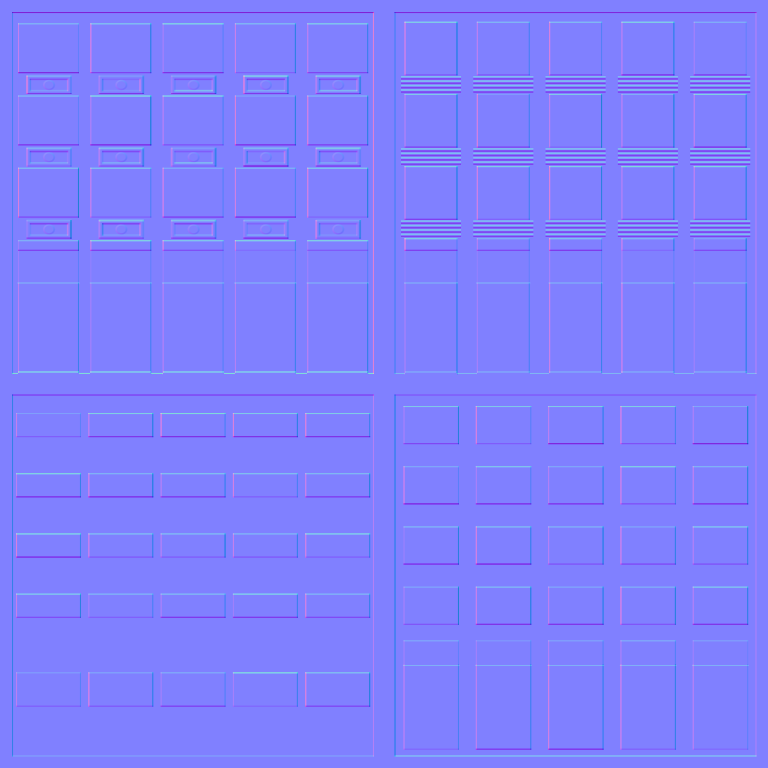
A Shadertoy shader for this texture map:

```glsl
// Normal map of four building facades with recessed windows, doors and trim
#define UNITS 768.0      // canvas size in layout units
#define PANEL 362.0      // side of one facade
#define MARGIN 12.0      // border around the facades
#define PANEL_STEP 382.5 // distance between facades
#define COLUMN 72.3      // column pitch
#define TALL_ROW 72.2    // row pitch of the upper facades
#define SHORT_ROW 60.2   // row pitch of the lower facades
#define LINE 1.05        // bevel width
#define SLOPE 1.15       // bevel steepness
#define FAINTEST 0.2     // weakest edge after variation
#define PX (UNITS / iResolution.y)

float hash(vec2 p) {
    return fract(sin(dot(p, vec2(12.9898, 78.233))) * 43758.5453);
}

// Pixel coverage of a line of width w at distance d
float stroke(float d, float w) {
    return clamp((0.5 * (w + PX) - abs(d)) / PX, 0.0, min(w / PX, 1.0));
}

// Coverage of the span between a and b
float span(float x, float a, float b) {
    return clamp((min(x - a, b - x) + 0.5 * LINE) / PX + 0.5, 0.0, 1.0);
}

// Slopes just inside the four sides of a box, y pointing down
vec2 bevel(vec2 p, vec2 lo, vec2 hi, float w, vec2 seed) {
    lo += 0.5 * LINE;
    hi -= 0.5 * LINE;
    vec4 strength = vec4(hash(seed), hash(seed + 3.1), hash(seed + 5.7), hash(seed + 9.2));
    strength = mix(vec4(FAINTEST), vec4(1.0), strength);
    float left = stroke(p.x - lo.x, w) * strength.x;
    float right = stroke(p.x - hi.x, w) * strength.y;
    float top = stroke(p.y - lo.y, w) * strength.z;
    float bottom = stroke(p.y - hi.y, w) * strength.w;
    return vec2((left - right) * span(p.y, lo.y, hi.y),
                (top - bottom) * span(p.x, lo.x, hi.x));
}

// Framed plaque with a shallow disc
vec2 plaque(vec2 p, vec2 seed) {
    vec2 n = 0.65 * bevel(p, vec2(14.5, 63.6), vec2(59.5, 82.4), 1.8, seed);
    n -= 0.5 * bevel(p, vec2(17.8, 66.8), vec2(56.2, 79.2), 1.6, seed + 1.0);
    vec2 d = (p - vec2(37.0, 73.0)) / vec2(1.15, 1.0);
    return n - 0.14 * d / max(length(d), 0.01) * stroke(length(d) - 4.5, 1.5);
}

// Stack of rounded horizontal mouldings
vec2 cornice(vec2 p) {
    float inside = span(p.x, 7.0, 66.0) * span(p.y, 64.2, 80.6);
    return vec2(0.0, 0.5 * sin(6.2832 * (p.y - 63.6) / 4.4)) * inside;
}

// Tall opening with a lintel and a transom line
vec2 door(vec2 p, float left, float right, float top, vec2 seed) {
    vec2 n = bevel(p, vec2(left, top), vec2(right, 238.8), LINE, seed);
    n.y *= p.y > 234.0 ? 0.7 : 1.0;
    float fade = p.y < 271.0 ? 0.35 : 0.75;
    n += fade * bevel(p, vec2(left, 239.0), vec2(right, 400.0), LINE, seed + 2.0) * vec2(1.0, 0.0);
    n.y += 0.4 * stroke(p.y - 271.0, LINE) * span(p.x, left, right);
    return n;
}

// Tall windows with trim between the rows, doors below
vec2 tallFacade(vec2 q, float kind, float column, vec2 seed) {
    float left = mix(6.0, 10.0, kind);
    float right = mix(67.0, 63.0, kind);
    float start = mix(10.2, 8.9, kind);
    float row = clamp(floor((q.y - start) / TALL_ROW), 0.0, 3.0);
    seed += vec2(column, row);
    if (row > 2.5) return door(q, left, right, mix(228.2, 226.2, kind), seed);
    vec2 p = q - vec2(0.0, row * TALL_ROW);
    vec2 n = bevel(p, vec2(left, mix(11.3, 9.7, kind)),
                   vec2(right, mix(61.2, 63.4, kind)), LINE, seed);
    return n + (kind < 0.5 ? plaque(p, seed + 4.0) : cornice(p));
}

// Low windows above a larger ground floor opening
vec2 shortFacade(vec2 q, float kind, float column, vec2 seed) {
    float left = mix(4.0, 9.0, kind);
    float right = mix(69.0, 64.5, kind);
    float row = clamp(floor((q.y - 3.0) / SHORT_ROW), 0.0, 4.0);
    seed += vec2(column, row);
    if (row < 3.5) {
        vec2 p = q - vec2(0.0, row * SHORT_ROW);
        return bevel(p, vec2(left, mix(18.5, 11.5, kind)),
                     vec2(right, mix(42.7, 49.7, kind)), LINE, seed);
    }
    vec2 n = bevel(q, vec2(left, mix(277.8, 245.8, kind)),
                   vec2(right, mix(312.2, 355.2, kind)), LINE, seed);
    if (kind > 0.5) {
        n *= q.y < 270.0 ? 0.45 : 0.9;
        n.y += 0.35 * stroke(q.y - 271.0, LINE) * span(q.x, left, right);
    }
    return n;
}

void mainImage(out vec4 fragColor, in vec2 fragCoord) {
    vec2 p = fragCoord / iResolution.xy * UNITS;
    p.y = UNITS - p.y;

    // Facade, then column within it
    vec2 panel = floor(p / (0.5 * UNITS));
    vec2 q = p - MARGIN - PANEL_STEP * panel;
    float column = clamp(floor(q.x / COLUMN), 0.0, 4.0);
    vec2 cell = vec2(q.x - column * COLUMN, q.y);
    vec2 seed = panel * vec2(17.0, 31.0) + 1.0;
    vec2 slope = panel.y < 0.5 ? tallFacade(cell, panel.x, column, seed)
                               : shortFacade(cell, panel.x, column, seed);

    // Outer frame, with thresholds raised under the doors
    float inset = mix(6.0, 10.0, panel.x);
    bool threshold = panel.y < 0.5 && abs(cell.x - 36.5) < 36.5 - inset;
    float base = threshold ? 360.5 : PANEL;
    slope *= span(q.y, 0.0, base);
    slope -= bevel(q, vec2(0.0), vec2(PANEL, base), LINE, panel + 2.0);

    fragColor = vec4(0.5 + 0.5 * normalize(vec3(slope * SLOPE, 1.0)), 1.0);
}
```
